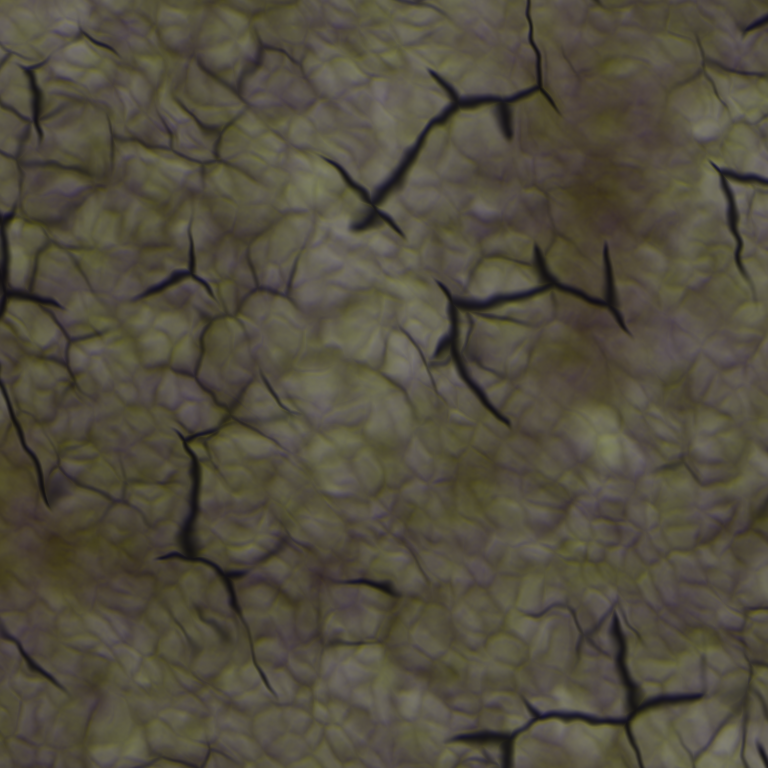
Reproduce this texture procedurally as a Shadertoy shader.

```glsl
// Weathered, cracked rock: rounded lumps and pebbles from warped cell noise,
// lit from above, with open cracks, brown dirt in the hollows and a slight
// colour fringe made by shading the blue channel a small step away.

#define BASE_COLOR vec3(0.346, 0.327, 0.268)
#define TONE_TINT vec3(1.0, 1.1, 1.05)
#define DIRT_TINT vec3(-0.022, -0.034, -0.040)
#define LIGHT_STEP vec2(-0.0014, 0.0046)
#define SLAB_SCALE 6.0
#define LUMP_SCALE 15.0
#define PEBBLE_SCALE 34.0
#define HEIGHT_MEAN 0.41
#define HEIGHT_GAIN 0.26
#define SLOPE_GAIN 0.27
#define CRACK_DARKNESS 0.80

vec2 hash2(vec2 p) {
    vec3 a = fract(p.xyx * vec3(0.1031, 0.1030, 0.0973));
    a += dot(a, a.yzx + 33.33);
    return fract((a.xx + a.yz) * a.zy);
}

vec2 noise2(vec2 p) {
    vec2 i = floor(p), f = fract(p);
    vec2 u = f * f * (3.0 - 2.0 * f);
    vec2 low = mix(hash2(i), hash2(i + vec2(1, 0)), u.x);
    vec2 high = mix(hash2(i + vec2(0, 1)), hash2(i + vec2(1, 1)), u.x);
    return mix(low, high, u.y);
}

float fbm(vec2 p) {
    float sum = 0.0, amp = 0.533;
    for (int i = 0; i < 4; i++) {
        sum += amp * noise2(p).x;
        p = mat2(1.6, 1.2, -1.2, 1.6) * p + 11.7;
        amp *= 0.5;
    }
    return sum;
}

// x: gap between the two nearest cell centres (0 on a border), y: cell value
vec2 cells(vec2 p) {
    vec2 i = floor(p), f = fract(p);
    float nearest = 8.0, second = 8.0, id = 0.0;
    for (int y = -1; y <= 1; y++)
    for (int x = -1; x <= 1; x++) {
        vec2 o = vec2(x, y);
        vec2 h = hash2(i + o + 50.0);
        float d = length(o + h - f);
        if (d < nearest) {
            second = nearest;
            nearest = d;
            id = fract(h.x * 7.3 + h.y * 3.1);
        } else {
            second = min(second, d);
        }
    }
    return vec2(second - nearest, id);
}

float dome(vec2 cell, float width) {
    return smoothstep(-0.05, width, cell.x) * (0.65 + 0.7 * cell.y);
}

float dirtAmount(vec2 p) {
    return smoothstep(0.48, 0.72, fbm(p * 3.7 + 23.0));
}

// x: surface height, y: crack depth
vec2 relief(vec2 p) {
    // Gentle bends plus small jags keep the borders rough but not swirled
    vec2 w = p + 0.034 * noise2(p * 8.0 + 3.0) + 0.014 * noise2(p * 23.0 + 41.0)
               + 0.007 * noise2(p * 57.0 + 19.0);
    // Diagonal bedding: features run longer towards the lower right
    vec2 q = vec2(dot(w, vec2(0.64, -0.77)) * 0.75, dot(w, vec2(0.77, 0.64))) + 5.0;

    vec2 slab = cells(q * SLAB_SCALE);
    vec2 lump = cells(q * LUMP_SCALE);
    vec2 pebble = cells(q * PEBBLE_SCALE + 9.0);
    float clean = 1.0 - 0.65 * dirtAmount(p);
    float lumpy = mix(0.3, 1.0, smoothstep(0.38, 0.62, fbm(p * 5.0 + 67.0)));

    float height = 0.25 * lumpy * clean * dome(lump, 0.55)
                 + 0.14 * clean * dome(pebble, 0.6)
                 + 0.40 * fbm(q * vec2(15.0, 22.0))
                 + 0.15 * fbm(p * 58.0);

    float open = smoothstep(0.52, 0.85, noise2(p * 8.0 + 31.0).x);
    float hairline = smoothstep(0.45, 0.85, noise2(p * 11.0 + 83.0).x);
    float wide = smoothstep(0.0, 0.5, open) * (1.0 - smoothstep(0.0, 0.04 + 0.07 * open, slab.x));
    float thin = 0.5 * hairline * clean * (1.0 - smoothstep(0.0, 0.15, lump.x));
    return vec2(height, max(wide, thin));
}

void mainImage(out vec4 fragColor, in vec2 fragCoord) {
    vec2 p = fragCoord / iResolution.y;

    // Three samples towards the light give two slopes, one for the fringe
    vec2 here = relief(p);
    vec2 ahead = relief(p + LIGHT_STEP);
    vec2 beyond = relief(p + 2.0 * LIGHT_STEP);
    float warm = HEIGHT_GAIN * (here.x - HEIGHT_MEAN) + SLOPE_GAIN * (here.x - ahead.x);
    float cool = HEIGHT_GAIN * (ahead.x - HEIGHT_MEAN) + SLOPE_GAIN * (ahead.x - beyond.x);

    // Broad light and shade, dirt, and faint yellow to violet mottling
    float broad = 0.18 * (fbm(p * 4.0 + 7.0) - 0.5);
    vec3 color = BASE_COLOR + TONE_TINT * (vec3(warm, warm, cool) + broad);
    color += DIRT_TINT * dirtAmount(p);
    color += vec3(-0.01, -0.05, 0.13) * (fbm(p * 24.0 + 13.0) - 0.5);

    // Cracks fade to a near black violet
    vec3 crack = vec3(here.y, here.y, mix(here.y, ahead.y, 0.6));
    color = mix(color, vec3(0.03, 0.025, 0.045), CRACK_DARKNESS * crack);
    fragColor = vec4(clamp(color, 0.0, 1.0), 1.0);
}
```
